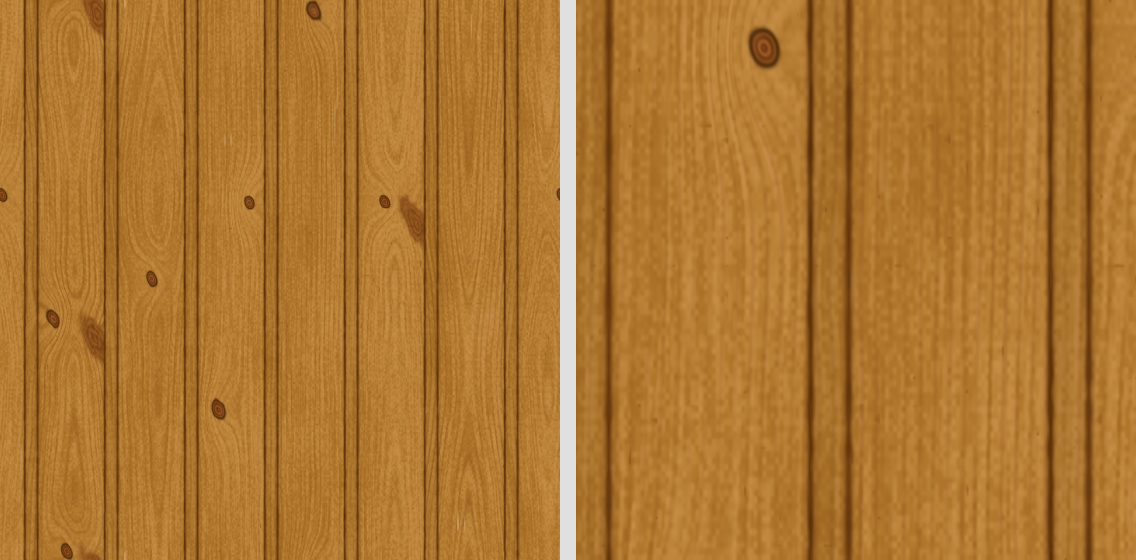
Left: the whole. Right: its middle third, enlarged.
This texture is drawn by a WebGL 1 fragment shader. Its source:

```glsl
precision highp float;
// Varnished pine panelling: seven vertical boards with grooved joints, grain and knots.

uniform vec2 u_resolution;

#define BOARDS 7.0
#define BOARD_SHIFT 0.31    // first joint, in board widths
#define JOINT_WIDTH 0.16    // strip between the two grooves, in board widths
#define GROOVE_HALF 0.014   // groove half width, in board widths
#define RINGS 115.0         // growth lines per canvas width
#define KNOT_CHANCE 0.62
#define SMEAR_CHANCE 0.75
#define FIBRE 0.85          // contrast of the fine vertical fibres
#define SAW 0.75            // contrast of the fine saw texture

const vec3 LIGHT  = vec3(0.77, 0.55, 0.27);
const vec3 HONEY  = vec3(0.71, 0.49, 0.19);
const vec3 AMBER  = vec3(0.66, 0.43, 0.15);
const vec3 BROWN  = vec3(0.53, 0.31, 0.09);
const vec3 KNOT   = vec3(0.46, 0.22, 0.07);
const vec3 GROOVE = vec3(0.34, 0.17, 0.02);

float hash(vec2 p) {
  return fract(sin(dot(p, vec2(127.1, 311.7))) * 43758.5453);
}

// Value noise that repeats vertically every `rows` cells.
float noise(vec2 p, float rows) {
  vec2 i = floor(p), f = fract(p);
  f = f * f * (3.0 - 2.0 * f);
  float y0 = mod(i.y, rows), y1 = mod(i.y + 1.0, rows);
  return mix(mix(hash(vec2(i.x, y0)), hash(vec2(i.x + 1.0, y0)), f.x),
             mix(hash(vec2(i.x, y1)), hash(vec2(i.x + 1.0, y1)), f.x), f.y);
}

// Noise on canvas units with a separate seed for each board.
float boardNoise(vec2 p, vec2 freq, float seed) {
  return noise(p * freq + vec2(seed * 37.0, 0.0), freq.y);
}

// Offset from a centre, wrapped vertically.
vec2 wrapOffset(vec2 p, vec2 centre) {
  vec2 d = p - centre;
  return vec2(d.x, fract(d.y + 0.5) - 0.5);
}

float gauss(float x) { return exp(-x * x); }

void main() {
  vec2 uv = gl_FragCoord.xy / u_resolution;
  float x = uv.x * BOARDS - BOARD_SHIFT;
  float f = fract(x), id = mod(floor(x), BOARDS) + 1.0;
  vec2 p = vec2((f - 0.5 - 0.5 * JOINT_WIDTH) / BOARDS, uv.y);
  float onBoard = smoothstep(JOINT_WIDTH - 0.02, JOINT_WIDTH + 0.01, f);
  float ragged = boardNoise(p, vec2(110.0, 45.0), id) - 0.5;

  // Knots, and the branch smears running from them to the board edge
  float swell = 0.0, halo = 0.0, core = 0.0, rim = 0.0, smear = 0.0, smearRings = 0.0;
  for (int i = 0; i < 2; i++) {
    vec2 key = vec2(id, float(i) * 5.0 + 2.0);
    float present = step(hash(key), KNOT_CHANCE);
    vec2 centre = vec2((hash(key + 11.3) - 0.5) * 0.07,
                       fract(0.5 * float(i) + 0.37 * id + 0.3 * hash(key + 23.7)));
    vec2 d = wrapOffset(p, centre);
    float size = mix(0.65, 1.05, hash(key + 41.9));
    float r = length((d + vec2(d.y * 0.25, 0.0)) / (size * vec2(0.0115, 0.016))) + 0.35 * ragged;
    core = max(core, present * smoothstep(1.1, 0.7, r) * (0.8 + 0.2 * sin(r * 14.0)));
    rim = max(rim, present * gauss((r - 0.95) / 0.2));
    float spread = present * gauss(length(d / vec2(0.032, 0.055)));
    swell += 0.032 * spread;
    halo = max(halo, spread);

    float side = centre.x < 0.0 ? 1.0 : -1.0;
    vec2 s = wrapOffset(p, vec2(side * 0.046, centre.y - 0.04));
    vec2 axis = vec2(side * 0.5, -0.866);
    float across = dot(s, vec2(-axis.y, axis.x));
    float e = length(vec2(dot(s, axis) / 0.055, across / 0.021)) + 0.45 * ragged;
    float hasSmear = present * step(hash(key + 57.1), SMEAR_CHANCE);
    float inside = hasSmear * smoothstep(1.15, 0.6, e);
    smear = max(smear, inside);
    smearRings = max(smearRings, inside * (0.5 + 0.5 * sin(e * 18.0)));
    swell += 0.018 * hasSmear * gauss(e * 0.6);
  }

  // Growth lines: straight on most boards, arched on some
  float arched = step(0.6, hash(vec2(id, 71.0)));
  float ringStrength = mix(0.2, 0.75, hash(vec2(id, 83.0))) + 0.15 * arched;
  float pith = p.x - 0.03 * (hash(vec2(id, 97.0)) - 0.5);
  float drift = boardNoise(p, vec2(3.0, 3.0), id) - 0.5;
  float wobble = boardNoise(p, vec2(25.0, 14.0), id) - 0.5;
  float h = mix(pith, sqrt(pith * pith + 0.00015), arched);
  h += drift * mix(0.012, 0.045, arched) + wobble * 0.004 + swell;
  float ring = pow(0.5 + 0.5 * sin(6.2832 * RINGS * h), 3.0);
  ring *= 0.35 + 0.65 * boardNoise(vec2(h, p.y), vec2(45.0, 6.0), id);

  // Fibres, saw texture and slow stain
  float fibre = boardNoise(vec2(h, p.y), vec2(380.0, 14.0), id + 9.0) - 0.5;
  float saw = boardNoise(p, vec2(400.0, 260.0), id) - 0.5;
  float stain = boardNoise(p, vec2(16.0, 5.0), id + 20.0) - 0.5;
  float tone = 0.16 * (hash(vec2(id, 5.0)) - 0.5) + 0.4 * stain + FIBRE * fibre + SAW * saw
             + 2.5 * p.x * onBoard;
  vec3 colour = mix(HONEY, LIGHT, clamp(tone * 1.4 + 0.2, 0.0, 1.0));
  colour = mix(colour, AMBER, clamp(-tone * 1.5, 0.0, 1.0));
  colour = mix(colour, BROWN, 0.55 * ring * ringStrength);

  // Knot colouring, pores and pale scuffs
  colour = mix(colour, LIGHT, 0.35 * halo * (1.0 - ring) * onBoard);
  vec3 smearColour = mix(BROWN, KNOT, smearRings) * (1.0 + 0.2 * saw);
  colour = mix(colour, smearColour, 0.8 * smear * mix(0.4, 1.0, onBoard));
  colour = mix(colour, KNOT + 0.1 * ragged, 0.95 * core * onBoard);
  colour = mix(colour, GROOVE * 0.8, 0.8 * rim * onBoard);
  float pore = smoothstep(0.92, 1.0, boardNoise(p, vec2(190.0, 120.0), id + 31.0));
  colour = mix(colour, BROWN, 0.5 * pore);
  float scuff = smoothstep(0.84, 0.95, boardNoise(p, vec2(170.0, 16.0), id + 43.0))
              * smoothstep(0.7, 0.88, boardNoise(p, vec2(20.0, 4.0), id + 51.0));
  colour = mix(colour, vec3(0.84, 0.68, 0.48), 0.6 * scuff * onBoard);

  // Joint strip and its two crisp grooves with soft shadows
  colour = mix(colour * vec3(0.95, 0.94, 0.9), colour, onBoard);
  float edge = 0.006 * (boardNoise(p, vec2(1.0, 90.0), id) - 0.5);
  float left = min(f, 1.0 - f) + edge, right = abs(f - JOINT_WIDTH) + edge;
  float shade = 0.32 * (exp(-max(left, 0.0) / 0.022) + exp(-max(right, 0.0) / 0.025));
  float line = max(gauss(left / GROOVE_HALF), 0.9 * gauss(right / (GROOVE_HALF * 1.1)));
  line *= 0.7 + 0.3 * boardNoise(p, vec2(8.0, 90.0), id + 60.0);
  colour = mix(colour, BROWN, shade);
  colour = mix(colour, GROOVE, line);

  gl_FragColor = vec4(colour, 1.0);
}
```
